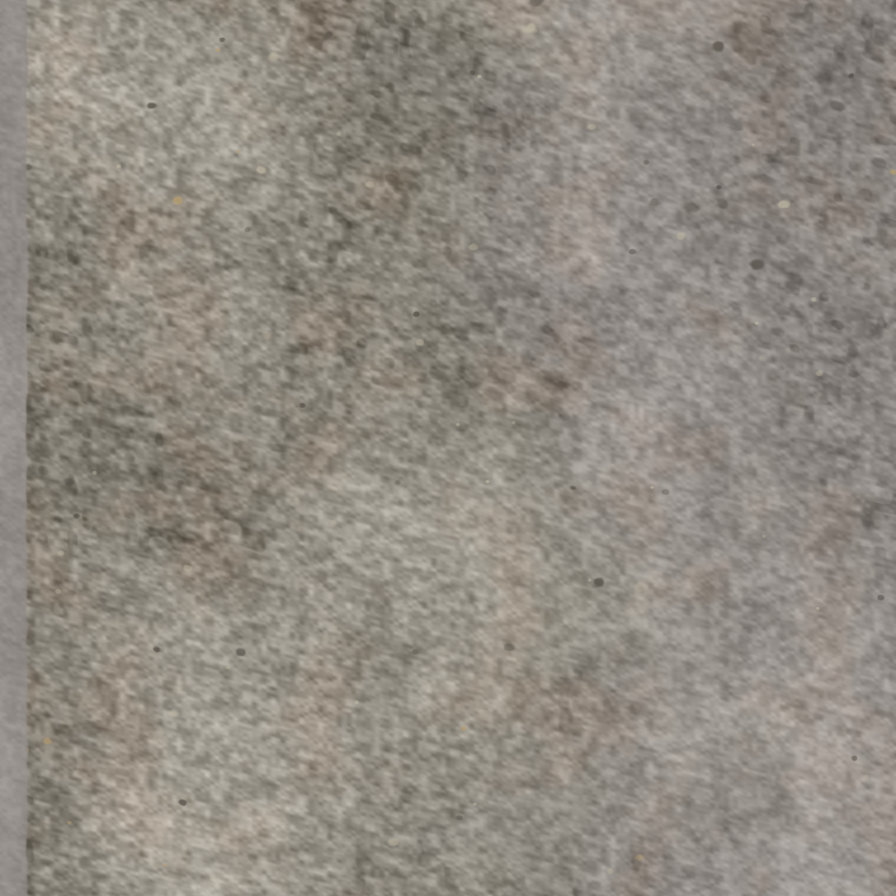
Give the GLSL for this texture, as a Shadertoy shader.

```glsl
const vec3 STONE = vec3(0.568, 0.548, 0.507);
const vec3 COOL_TINT = vec3(-0.008, -0.006, 0.016);
const vec3 WARM_TINT = vec3(0.016, -0.002, -0.010);
const vec3 CHIP_COLOR = vec3(0.74, 0.71, 0.63);
const vec3 OCHRE_COLOR = vec3(0.72, 0.62, 0.42);
const vec3 PIT_COLOR = vec3(0.33, 0.31, 0.28);
const vec3 STRIP_COLOR = vec3(0.575, 0.555, 0.535);
const float STRIP_WIDTH = 0.030;
const float BROAD_CONTRAST = 0.20;
const float CLUMP_CONTRAST = 0.10;
const float GRAIN_CONTRAST = 0.15;
const float FINE_CONTRAST = 0.10;
const float GRAIN_TILT = 0.25;

// Integer hash, two values in 0..1
vec2 hash2(vec2 cell, uint seed) {
    uvec2 q = uvec2(ivec2(cell)) * uvec2(1597u, 3812u) + seed * 747u;
    uint n = (q.x ^ (q.y * 2654435u)) * 277803u;
    n = ((n >> 15u) ^ n) * 739982445u;
    n = (n >> 13u) ^ n;
    n *= 2246822519u;
    n ^= n >> 16u;
    return vec2(n & 65535u, n >> 16u) / 65535.0;
}

float noise(vec2 p, uint seed) {
    vec2 cell = floor(p);
    vec2 f = fract(p);
    f = f * f * (3.0 - 2.0 * f);
    float low = mix(hash2(cell, seed).x, hash2(cell + vec2(1, 0), seed).x, f.x);
    float high = mix(hash2(cell + vec2(0, 1), seed).x, hash2(cell + vec2(1, 1), seed).x, f.x);
    return mix(low, high, f.y);
}

float fbm(vec2 p, uint seed) {
    float sum = 0.0;
    float amplitude = 0.5;
    for (uint i = 0u; i < 4u; i++) {
        sum += amplitude * noise(p, seed + i);
        p = mat2(1.6, 1.2, -1.2, 1.6) * p + 7.3;
        amplitude *= 0.5;
    }
    return sum / 0.9375;
}

// Coverage (x) and random tone (y) of sparse, uneven round spots
vec2 spots(vec2 uv, float density, float chance, float minSize, float maxSize, uint seed) {
    vec2 p = uv * density;
    vec2 result = vec2(0.0);
    for (int j = -1; j <= 1; j++) {
        for (int i = -1; i <= 1; i++) {
            vec2 cell = floor(p) + vec2(i, j);
            vec2 pick = hash2(cell, seed);
            if (pick.x > chance) continue;
            vec2 offset = (p - cell - hash2(cell, seed + 1u)) / density;
            float radius = mix(minSize, maxSize, pick.y * pick.y);
            float wobble = 0.5 * (noise(uv * 170.0, seed + 2u) - 0.5);
            float dist = length(offset * vec2(0.9, 1.1)) / radius + wobble;
            float cover = 1.0 - smoothstep(0.5, 1.25, dist);
            if (cover > result.x) result = vec2(cover, hash2(cell, seed + 3u).x);
        }
    }
    return result;
}

void mainImage(out vec4 fragColor, in vec2 fragCoord) {
    vec2 uv = fragCoord / min(iResolution.x, iResolution.y);
    vec2 grainUv = vec2(uv.x, uv.y + GRAIN_TILT * uv.x);

    // Broad stains and fine, slightly flattened grain
    float broad = fbm(uv * 4.5 + 3.0, 11u) - 0.5;
    float clumps = fbm(uv * 38.0, 23u) - 0.5;
    float grain = noise(grainUv * vec2(95.0, 140.0), 37u) - 0.5;
    float fine = noise(grainUv * vec2(190.0, 270.0), 41u) - 0.5;
    float rough = mix(1.15, 0.85, smoothstep(0.3, 0.8, uv.x));
    float tone = BROAD_CONTRAST * broad + CLUMP_CONTRAST * clumps
        + rough * (GRAIN_CONTRAST * grain + FINE_CONTRAST * fine);
    vec3 color = STONE + tone;

    // Cool haze to the right and faint warm patches
    float haze = smoothstep(0.35, 0.9, uv.x + 0.8 * (fbm(uv * 3.0, 53u) - 0.5));
    color += COOL_TINT * haze;
    color += WARM_TINT * smoothstep(0.5, 0.75, fbm(uv * 14.0, 61u));

    // Small dark pores gathered in the stained areas
    float pores = smoothstep(0.64, 0.85, noise(grainUv * vec2(62.0, 78.0), 71u));
    color -= 0.075 * pores * smoothstep(0.12, -0.12, broad);

    // Pits, shallow dents and pale chips
    vec2 pit = spots(uv, 16.0, 0.13, 0.003, 0.008, 83u);
    color = mix(color, PIT_COLOR, pit.x * mix(0.4, 0.8, pit.y));
    vec2 dent = spots(uv, 5.0, 0.15, 0.010, 0.020, 97u);
    color -= 0.075 * dent.x;
    vec2 chip = spots(uv, 22.0, 0.11, 0.002, 0.007, 109u);
    vec3 chipColor = mix(CHIP_COLOR, OCHRE_COLOR, step(0.8, chip.y));
    color = mix(color, chipColor, chip.x * mix(0.35, 0.8, fract(chip.y * 5.0)));

    // Smoother strip along the left edge
    float edge = STRIP_WIDTH + 0.003 * (noise(uv * 60.0, 127u) - 0.5);
    float strip = 1.0 - smoothstep(edge - 0.002, edge + 0.002, uv.x);
    vec3 stripColor = STRIP_COLOR + 0.14 * (fbm(uv * vec2(25.0, 7.0), 131u) - 0.5) + 0.05 * (grain + fine);
    color = mix(color, stripColor, strip);
    color -= 0.03 * smoothstep(0.008, 0.0, abs(uv.x - edge - 0.005));

    fragColor = vec4(clamp(color, 0.0, 1.0), 1.0);
}
```
